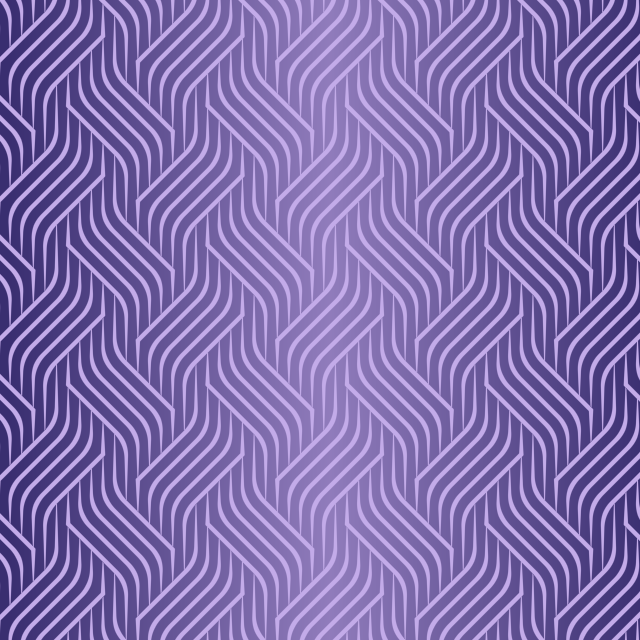
Give the GLSL for this pattern, as a WebGL 2 fragment shader.

```glsl
#version 300 es
precision highp float;

uniform vec2 u_resolution;
out vec4 fragColor;

const float REPEATS = 4.59;               // repeats across the canvas
const float PERIOD = 12.0;                // line columns per repeat
const float HALF_BAND = 3.4;              // half height of a slanted band, in columns
const int LINES = 5;                      // lines per band
const vec2 BAND_CENTER = vec2(0.515, 0.488);

const vec3 LINE_COLOR = vec3(0.765, 0.672, 0.912);
const vec3 GLOW_COLOR = vec3(0.565, 0.485, 0.735);
const vec3 EDGE_COLOR = vec3(0.225, 0.180, 0.440);

float smoothMax(float a, float b, float k) {
    float h = max(k - abs(a - b), 0.0) / k;
    return max(a, b) + h * h * k * 0.25;
}

float smoothMin(float a, float b, float k) {
    return -smoothMax(-a, -b, k);
}

// Height at which a rising tail slips under the neighbouring band
float tailEnd(float index) {
    float reach = PERIOD - HALF_BAND;
    return index < 0.5 ? reach + 0.5 : reach - 0.5 - index;
}

// Distance to one line: slanted middle, two bends, two tapering tails
float bandLine(vec2 p, float index, float halfWidth, float tipWidth, float bend) {
    float last = float(LINES - 1);
    float lowerX = index - 4.5;
    float upperX = index + 0.5;
    float offset = HALF_BAND * (1.0 - 2.0 * index / last);
    float lowerY = lowerX + offset;
    float upperY = upperX + offset;
    float top = tailEnd(index);
    float bottom = -tailEnd(last - index);

    // The outermost corners stay sharp
    float upperBend = index > last - 0.5 ? 0.05 : bend;
    float lowerBend = index < 0.5 ? 0.05 : bend;
    float slant = (p.x - p.y + offset) * 0.70711;
    float side = smoothMax(slant, p.x - upperX, upperBend);
    side = smoothMin(side, p.x - lowerX, lowerBend);

    float rise = (p.y - upperY) / (top - upperY);
    float fall = (lowerY - p.y) / (lowerY - bottom);
    float width = mix(halfWidth, tipWidth, clamp(max(rise, fall), 0.0, 1.0));
    return max(abs(side) - width, max(p.y - top, bottom - p.y));
}

// Distance to the nearest line of a repeating band
float bandLattice(vec2 p, float halfWidth, float tipWidth, float bend) {
    vec2 cell = mod(p + 0.5 * PERIOD, PERIOD) - 0.5 * PERIOD;
    float d = 1e3;
    for (int row = -1; row <= 1; row++) {
        vec2 q = cell + vec2(0.0, PERIOD * float(row));
        for (int i = 0; i < LINES; i++) {
            d = min(d, bandLine(q, float(i), halfWidth, tipWidth, bend));
        }
    }
    return d;
}

// Glow along a vertical axis, darkening toward both sides
vec3 background(vec2 uv, float axis) {
    float t = clamp(abs(uv.x - axis) * 2.0, 0.0, 1.0);
    return mix(GLOW_COLOR, EDGE_COLOR, t);
}

void main() {
    float size = min(u_resolution.x, u_resolution.y);
    vec2 uv = gl_FragCoord.xy / size;
    float scale = REPEATS * PERIOD;
    vec2 p = (uv - BAND_CENTER) * scale;

    // Rising bands, and their mirror shifted by half a repeat
    vec2 mirrored = (p - 0.5 * PERIOD) * vec2(-1.0, 1.0);
    float d = min(bandLattice(p, 0.19, 0.03, 0.9),
                  bandLattice(mirrored, 0.19, 0.03, 0.9));

    float edge = 0.7 * scale / size;
    float ink = 1.0 - smoothstep(-edge, edge, d);
    fragColor = vec4(mix(background(uv, 0.515), LINE_COLOR, ink), 1.0);
}
```
